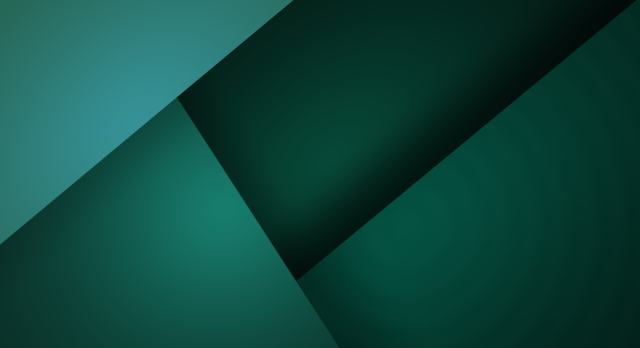
A Shadertoy shader for this background:

```glsl
// Overlapping diagonal sheets in teal and deep green, each with a soft glow and shaded edges.

const float ASPECT = 1.84;                 // design width in canvas heights

// Sheet borders, each running from a start to an end point
const vec2 UPPER_START = vec2(0.0, 0.297),   UPPER_END = vec2(0.844, 1.0);
const vec2 CROSS_START = vec2(0.510, 0.718), CROSS_END = vec2(0.976, 0.0);
const vec2 LOWER_START = vec2(0.854, 0.194), LOWER_END = vec2(1.830, 1.0);

// Glow centres
const vec2 TEAL_CENTRE   = vec2(0.395, 0.653);
const vec2 JADE_CENTRE   = vec2(0.646, 0.400);
const vec2 FOREST_CENTRE = vec2(0.945, 0.545);
const vec2 PINE_CENTRE   = vec2(1.172, 0.354);

// Colours at the glow and far from it
const vec3 TEAL_LIGHT   = vec3(0.21, 0.57, 0.59), TEAL_DARK   = vec3(0.12, 0.33, 0.23);
const vec3 JADE_LIGHT   = vec3(0.09, 0.49, 0.43), JADE_DARK   = vec3(0.03, 0.15, 0.12);
const vec3 FOREST_LIGHT = vec3(0.025, 0.28, 0.215), FOREST_DARK = vec3(0.01, 0.07, 0.055);
const vec3 PINE_LIGHT   = vec3(0.015, 0.32, 0.26), PINE_DARK   = vec3(0.01, 0.09, 0.07);

const float RING_FREQUENCY = 75.0;
const float RING_STRENGTH = 0.003;

// Signed distance to a line, positive on the left of its direction
float lineDistance(vec2 p, vec2 start, vec2 end) {
    vec2 dir = normalize(end - start);
    return dot(p - start, vec2(-dir.y, dir.x));
}

// Soft glow, stretched along the main diagonal
float glow(vec2 p, vec2 centre, float radius, float stretch) {
    vec2 along = normalize(UPPER_END - UPPER_START);
    vec2 d = p - centre;
    vec2 q = vec2(dot(d, along) / stretch, dot(d, vec2(-along.y, along.x)));
    return exp(-pow(length(q) / radius, 1.5));
}

// Brightness factor that darkens towards an edge
float edgeShade(float dist, float width, float darkest) {
    return mix(darkest, 1.0, smoothstep(0.0, width, dist));
}

void mainImage(out vec4 fragColor, in vec2 fragCoord) {
    vec2 p = fragCoord / iResolution.xy * vec2(ASPECT, 1.0);
    float blur = 0.75 / iResolution.y;

    float upper = lineDistance(p, UPPER_START, UPPER_END);
    float cross_ = lineDistance(p, CROSS_START, CROSS_END);
    float lower = lineDistance(p, LOWER_START, LOWER_END);

    // Sheet shading
    vec3 teal = mix(TEAL_DARK, TEAL_LIGHT, glow(p, TEAL_CENTRE, 0.45, 1.5));

    vec3 jade = mix(JADE_DARK, JADE_LIGHT, glow(p, JADE_CENTRE, 0.43, 1.1));
    jade *= edgeShade(-upper, 0.15, 0.88);

    vec3 forest = mix(FOREST_DARK, FOREST_LIGHT, glow(p, FOREST_CENTRE, 0.38, 1.7));
    forest *= edgeShade(lower, 0.20, 0.42) * edgeShade(cross_, 0.14, 0.75);

    vec3 pine = mix(PINE_DARK, PINE_LIGHT, glow(p, PINE_CENTRE, 0.50, 1.7));
    pine *= edgeShade(cross_, 0.25, 0.65);
    pine += RING_STRENGTH * sin(RING_FREQUENCY * length(p - PINE_CENTRE));

    // Stack the sheets from right to upper left
    vec3 color = mix(pine, forest, smoothstep(-blur, blur, lower));
    color = mix(jade, color, smoothstep(-blur, blur, cross_));
    color = mix(color, teal, smoothstep(-blur, blur, upper));

    fragColor = vec4(color, 1.0);
}
```
